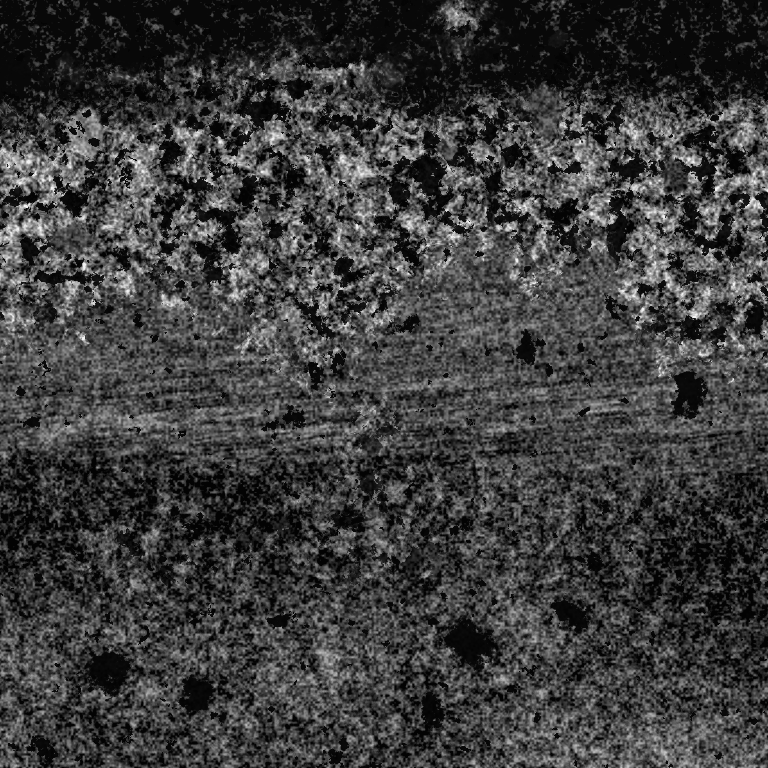
This texture is drawn by a WebGL 2 fragment shader. Its source:

```glsl
#version 300 es
precision highp float;
// Weathered concrete: a dark crust on top, crumbling aggregate below it, a trowelled
// band with slanted streaks, a sooty belt and a mottled base. Layer masks blend
// noise-driven tones; scattered pits and pebbles come from jittered cells.

#define GRAIN_SCALE 340.0
#define GRAIN_GAIN 0.42
#define CRUMB_SCALE 72.0
#define STREAK_SLOPE 0.09
#define TROWEL_TONE 0.32
#define CRUMB_TONE 0.40
#define BASE_TONE 0.29
#define SOOT_TONE 0.13
#define CRUST_TONE 0.03
#define PIT_TONE 0.015

uniform vec2 u_resolution;
out vec4 fragColor;

float hash(vec2 p) {
  vec3 q = fract(p.xyx * vec3(0.1031, 0.1030, 0.0973));
  q += dot(q, q.yzx + 33.33);
  return fract((q.x + q.y) * q.z);
}

float noise(vec2 p) {
  vec2 i = floor(p), f = fract(p);
  f = f * f * (3.0 - 2.0 * f);
  return mix(mix(hash(i), hash(i + vec2(1, 0)), f.x),
             mix(hash(i + vec2(0, 1)), hash(i + vec2(1, 1)), f.x), f.y);
}

// Fractal noise, centred on zero; a higher gain is rougher
float fbm(vec2 p, float gain) {
  float sum = 0.0, amp = 0.5;
  for (int i = 0; i < 4; i++) {
    sum += amp * (noise(p) - 0.5);
    p = mat2(1.6, 1.2, -1.2, 1.6) * p + 17.3;
    amp *= gain;
  }
  return sum;
}

// Soft elliptical weight
float glow(vec2 p, vec2 centre, vec2 size) {
  vec2 d = (p - centre) / size;
  return exp(-dot(d, d));
}

float bump(float x, float centre, float width) {
  return glow(vec2(x, 0), vec2(centre, 0), vec2(width, 1));
}

// Filled, slightly angular ellipse
float blob(vec2 p, vec2 centre, vec2 size) {
  vec2 d = abs(p - centre) / size;
  return 1.0 - smoothstep(0.8, 1.1, mix(length(d), d.x + d.y, 0.4));
}

// Random blobs on a grid: x = coverage, y = random shade
vec2 scatter(vec2 p, float cells, float density, float seed) {
  vec2 g = p * cells, id = floor(g), best = vec2(0);
  for (int j = -1; j <= 1; j++)
    for (int i = -1; i <= 1; i++) {
      vec2 c = id + vec2(i, j);
      float pick = hash(c + seed), shade = hash(c + seed + 51.7);
      vec2 centre = c + vec2(hash(c + seed + 9.1), hash(c + seed + 23.4));
      vec2 size = mix(vec2(0.14), vec2(0.42, 0.36), shade * shade);
      float cover = blob(g, centre, size) * step(pick, density);
      if (cover > best.x) best = vec2(cover, shade);
    }
  return best;
}

void main() {
  vec2 p = gl_FragCoord.xy / u_resolution;
  vec2 warp = vec2(fbm(p * 24.0, 0.5), fbm(p * 24.0 + 70.0, 0.5));
  vec2 nibble = vec2(fbm(p * 85.0 + 11.0, 0.7), fbm(p * 85.0 + 37.0, 0.7));
  vec2 ragged = p + warp * 0.045 + nibble * 0.03;
  vec2 chipped = p + warp * 0.018 + nibble * 0.012;
  float broad = fbm(p * 7.0 + 5.0, 0.5);
  float crumb = fbm(p * CRUMB_SCALE + warp * 2.0, 0.75);
  float grain = GRAIN_GAIN * (noise(p * GRAIN_SCALE) + 0.6 * noise(p * GRAIN_SCALE * 0.53 + 40.0) - 0.8);

  // Layer masks
  float rim = 0.565 + 0.06 * bump(p.x, 0.20, 0.12) + 0.13 * bump(p.x, 0.63, 0.11)
            + 0.10 * bump(p.x, 0.78, 0.05) - 0.055 * bump(p.x, 0.40, 0.06) - 0.02 * p.x * p.x;
  float crumbly = smoothstep(-0.03, 0.03, ragged.y + broad * 0.03 + crumb * 0.14 - rim);
  float crustRim = 0.873 - 0.035 * bump(p.x, 0.0, 0.10) + 0.02 * bump(p.x, 0.35, 0.12)
                 - 0.015 * bump(p.x, 0.56, 0.07);
  float crust = smoothstep(-0.012, 0.012, ragged.y + crumb * 0.10 - crustRim);
  crust += 0.5 * glow(ragged, vec2(0.20, 0.86), vec2(0.12, 0.02));
  crust -= 1.1 * glow(ragged, vec2(0.42, 0.91), vec2(0.07, 0.022));
  crust -= 0.7 * glow(ragged, vec2(0.22, 0.902), vec2(0.11, 0.014));
  crust -= 1.1 * glow(ragged, vec2(0.60, 0.975), vec2(0.030, 0.03));
  crust = clamp(crust, 0.0, 1.0);
  float beltTop = 0.395 - 0.03 * smoothstep(0.55, 1.0, p.x);
  float belt = 1.0 - smoothstep(-0.02, 0.02, ragged.y + broad * 0.02 - beltTop);
  float beltFoot = 0.215 - 0.10 * smoothstep(0.78, 0.95, p.x);
  float base = 1.0 - smoothstep(-0.04, 0.05, ragged.y + broad * 0.10 + crumb * 0.1 - beltFoot);
  float broken = glow(ragged, vec2(0.21, 0.28), vec2(0.11, 0.055))
               + glow(ragged, vec2(0.48, 0.32), vec2(0.12, 0.08))
               + glow(ragged, vec2(0.48, 0.45), vec2(0.04, 0.03));
  broken = smoothstep(0.2, 0.8, broken + crumb * 0.6);

  // Material tones
  vec2 along = vec2(p.x, p.y - STREAK_SLOPE * p.x + 0.006 * warp.y);
  float streak = noise(along * vec2(9, 170)) + 0.9 * noise(along * vec2(30, 330)) - 0.95;
  float lined = 0.4 + 0.6 * bump(p.y, 0.43 + 0.03 * p.x, 0.07);
  float trowel = TROWEL_TONE + 0.85 * grain + 0.27 * streak * lined + 0.15 * crumb + 0.1 * broad;
  trowel -= 0.08 * bump(p.y, 0.40 + 0.02 * p.x, 0.02);
  float cavity = smoothstep(0.07, 0.14, fbm(p * 50.0 + nibble * 0.8 + 90.0, 0.6));
  float rubble = (CRUMB_TONE + 1.0 * crumb + 1.1 * grain + 0.2 * broad) * (1.0 - 0.9 * cavity);
  float soot = SOOT_TONE + 0.10 * bump(p.x, 0.68, 0.17) + grain + 0.5 * crumb + 0.07 * streak;
  float mottled = BASE_TONE + 1.05 * grain + 0.45 * crumb + 0.3 * broad;
  float crustTone = CRUST_TONE + 0.9 * max(grain + 0.8 * crumb - 0.08, 0.0);

  // Stack the layers
  float v = mix(trowel, mix(soot, mottled, base), belt);
  v = mix(v, rubble * mix(1.0, 0.72, belt), max(crumbly, broken * 0.8));
  v = mix(v, crustTone, crust);

  // Scattered pebbles, then pits of two sizes
  vec2 pebble = scatter(chipped, 22.0, 0.18, 3.0);
  float shade = 0.7 * grain + 0.3 * crumb;
  v = mix(v, 0.12 + 0.35 * pebble.y + shade, pebble.x * crumbly * (1.0 - 0.8 * crust) * 0.7);
  float pits = max(scatter(ragged, 30.0, 0.07, 81.0).x, scatter(chipped, 60.0, 0.10, 140.0).x);

  // Large pebbles
  v = mix(v, 0.50 + shade, blob(chipped, vec2(0.114, 0.828), vec2(0.023, 0.036)));
  v = mix(v, 0.30 + shade, blob(chipped, vec2(0.092, 0.690), vec2(0.033, 0.023)));
  v = mix(v, 0.25 + shade, blob(chipped, vec2(0.707, 0.854), vec2(0.026, 0.038)));
  v = mix(v, 0.19 + shade, blob(chipped, vec2(0.879, 0.768), vec2(0.022, 0.027)));
  v = mix(v, 0.43 + shade, 0.7 * blob(ragged, vec2(0.373, 0.573), vec2(0.026, 0.022)));

  // Large hollows
  vec2 h = p + warp * 0.03 + nibble * 0.035;
  pits = max(pits, blob(h, vec2(0.612, 0.160), vec2(0.042, 0.027)));
  pits = max(pits, blob(h, vec2(0.140, 0.128), vec2(0.036, 0.026)));
  pits = max(pits, blob(h, vec2(0.257, 0.100), vec2(0.025, 0.028)));
  pits = max(pits, blob(h, vec2(0.745, 0.203), vec2(0.025, 0.021)));
  pits = max(pits, blob(h, vec2(0.566, 0.075), vec2(0.017, 0.028)));
  pits = max(pits, blob(h, vec2(0.684, 0.547), vec2(0.016, 0.026)));
  pits = max(pits, blob(h, vec2(0.896, 0.490), vec2(0.020, 0.027)));
  pits = max(pits, blob(h, vec2(0.983, 0.586), vec2(0.017, 0.024)));
  v = mix(v, PIT_TONE, pits * 0.95);

  fragColor = vec4(vec3(clamp(v, 0.01, 0.95)), 1.0);
}
```
